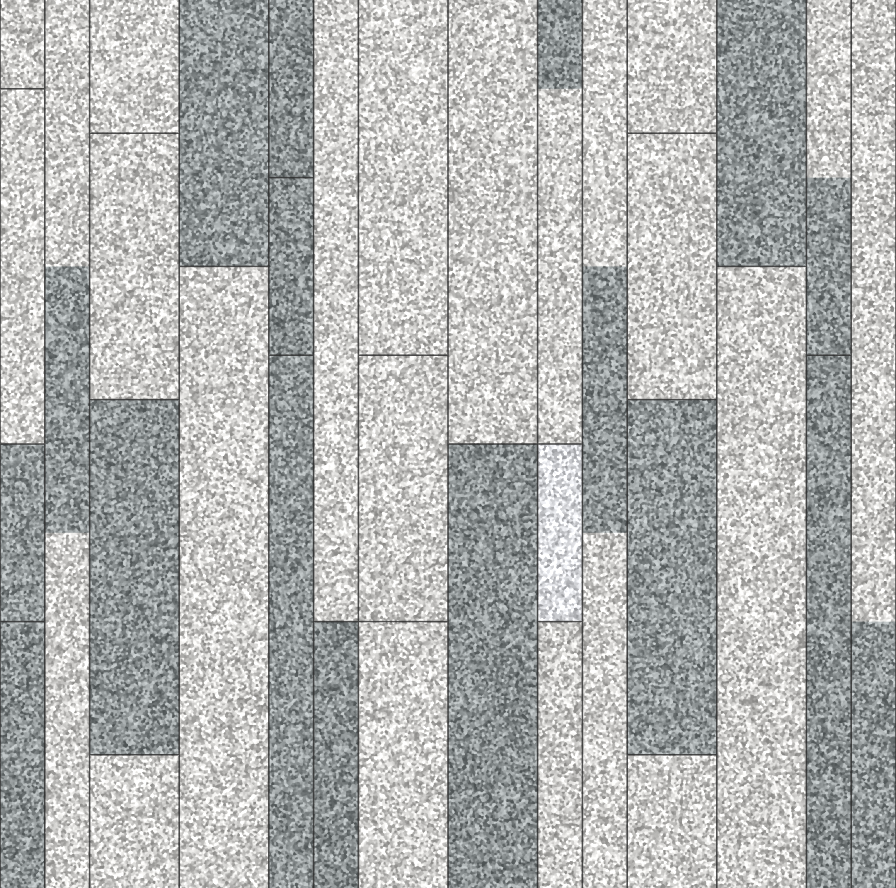
Give the GLSL for this texture, as a WebGL 1 fragment shader.

```glsl
precision highp float;
// Upright stone planks in grey granite, separated by hairline joints.
// Columns 1, 1, 2, 2 units wide hold stacked panels; the layout recurs every
// 12 units with two columns recoloured. Soft cellular noise gives the grain.
uniform vec2 u_resolution;

const float UNITS = 20.0;          // layout units across and down
const float HALF_PERIOD = 6.0;     // units in one 1-1-2-2 group
const float JOINT_WIDTH = 0.036;   // in layout units
const float JOINT_INK = 0.82;
const float GRAIN_CELLS = 370.0;   // grain cells across the canvas
const float GRAIN_SOFTNESS = 5.0;
const float GRAIN_LIGHT = 0.56;
const float GRAIN_DARK = 0.52;
const float PANEL_DRIFT = 0.012;
const float NONE = 99.0;           // joint beyond the canvas
const vec3 DARK_STONE = vec3(0.555, 0.578, 0.582);
const vec3 LIGHT_STONE = vec3(0.805, 0.802, 0.793);
const vec3 PALE_STONE = vec3(0.865, 0.870, 0.885);
const vec3 JOINT_COLOR = vec3(0.17, 0.17, 0.17);

vec3 hash3(vec2 p) {
  vec3 q = fract(p.xyx * vec3(0.1031, 0.1030, 0.0973));
  q += dot(q, q.yxz + 33.33);
  return fract((q.xxy + q.yzz) * q.zyx);
}

// Cellular noise: random cell tones blended by distance to each cell point.
float grain(vec2 p) {
  vec2 cell = floor(p);
  float total = 0.0;
  float weights = 0.0;
  for (int j = -1; j <= 1; j++) {
    for (int i = -1; i <= 1; i++) {
      vec2 id = cell + vec2(float(i), float(j));
      vec3 h = hash3(id + 17.0);
      vec2 d = id + h.xy - p;
      float w = exp(-GRAIN_SOFTNESS * dot(d, d));
      total += w * h.z;
      weights += w;
    }
  }
  return total / weights - 0.5;
}

// Joint heights from the top and panel tones (0 dark, 1 light, 2 pale).
void columnLayout(float column, float period, out vec3 joints, out vec4 tones) {
  bool first = period < 0.5;
  if (column < 0.5) {
    joints = vec3(2.0, 10.0, 14.0);
    tones = first ? vec4(1, 1, 0, 0) : vec4(0, 1, 2, 1);
  } else if (column < 1.5) {
    joints = vec3(6.0, 12.0, NONE);
    tones = vec4(1, 0, 1, 1);
  } else if (column < 2.5) {
    joints = vec3(3.0, 9.0, 17.0);
    tones = vec4(1, 1, 0, 1);
  } else if (column < 3.5) {
    joints = vec3(6.0, NONE, NONE);
    tones = vec4(0, 1, 1, 1);
  } else if (column < 4.5) {
    joints = vec3(4.0, 8.0, NONE);
    tones = first ? vec4(0) : vec4(1, 0, 0, 0);
  } else if (column < 5.5) {
    joints = vec3(14.0, NONE, NONE);
    tones = vec4(1, 0, 0, 0);
  } else if (column < 6.5) {
    joints = vec3(8.0, 14.0, NONE);
    tones = vec4(1);
  } else {
    joints = vec3(10.0, NONE, NONE);
    tones = vec4(1, 0, 0, 0);
  }
}

// Antialiased coverage of a joint at a given distance.
float jointCover(float dist, float pixel) {
  return min(clamp((0.5 * JOINT_WIDTH - dist) / pixel + 0.5, 0.0, 1.0),
             JOINT_WIDTH / pixel);
}

void main() {
  vec2 uv = gl_FragCoord.xy / u_resolution;
  vec2 p = vec2(uv.x, 1.0 - uv.y) * UNITS;
  vec2 pixel = UNITS / u_resolution;

  // Column index and distance to its nearest side
  float x = mod(p.x, HALF_PERIOD);
  float width = x < 2.0 ? 1.0 : 2.0;
  float local = mod(x, width);
  float slot = x < 2.0 ? floor(x) : 1.0 + floor(x / 2.0);
  float group = floor(p.x / HALF_PERIOD);
  float period = floor(group / 2.0);
  float column = slot + 4.0 * mod(group, 2.0);
  float sideDist = min(local, width - local);

  // Panel tone, blended smoothly where panels meet
  vec3 joints;
  vec4 tones;
  columnLayout(column, period, joints, tones);
  vec3 past = clamp((p.y - joints) / pixel.y + 0.5, 0.0, 1.0);
  float tone = tones.x + dot(past, tones.yzw - tones.xyz);
  float panel = dot(step(joints, vec3(p.y)), vec3(1.0));
  vec3 stone = mix(DARK_STONE, LIGHT_STONE, min(tone, 1.0));
  stone = mix(stone, PALE_STONE, max(tone - 1.0, 0.0));
  stone += PANEL_DRIFT * (2.0 * hash3(vec2(column + 8.0 * period, panel)).x - 1.0);
  stone += grain(uv * GRAIN_CELLS) * mix(GRAIN_DARK, GRAIN_LIGHT, min(tone, 1.0));

  // Some narrow columns change tone without a visible cross joint
  bool bare = width < 1.5 && (period > 0.5 || column == 1.0);
  vec3 change = abs(min(tones.yzw, 1.0) - min(tones.xyz, 1.0));
  vec3 ink = bare ? 1.0 - change : vec3(1.0);
  float cover = jointCover(sideDist, pixel.x);
  for (int i = 0; i < 3; i++) {
    cover = max(cover, ink[i] * jointCover(abs(p.y - joints[i]), pixel.y));
  }
  gl_FragColor = vec4(mix(stone, JOINT_COLOR, cover * JOINT_INK), 1.0);
}
```
